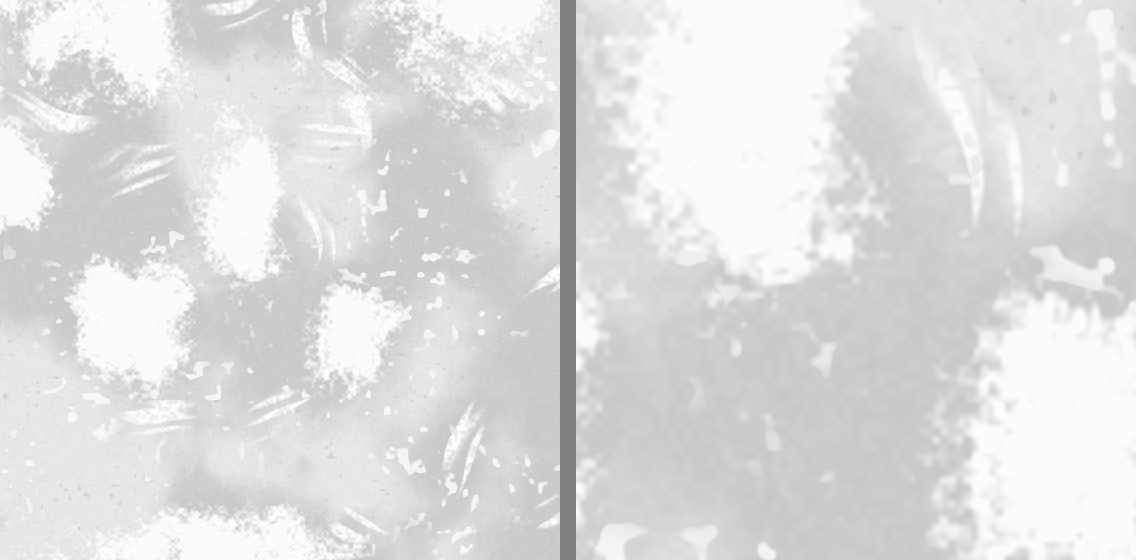
Left, the full canvas; right, a detail of the centre.
Reproduce this texture procedurally as a WebGL 1 fragment shader.

```glsl
precision highp float;
// Worn pale plaster: soft grey clouds, ragged white patches, brush streaks and fine grit.
uniform vec2 u_resolution;

#define CLOUD_SCALE 5.0
#define PATCH_SCALE 4.6
#define STREAK_CELLS 5.0
#define STREAK_SHARE 0.55
#define STREAK_FINENESS 95.0
#define FLECK_SCALE 58.0
#define GRIT_SCALE 210.0
#define GRIT_STRENGTH 0.024
#define BASE_GREY 0.795
#define CLOUD_GREY 0.905
#define WHITE 0.985

float hash(vec2 p) {
  vec3 q = fract(vec3(p.xyx) * 0.1031);
  q += dot(q, q.yzx + 33.33);
  return fract((q.x + q.y) * q.z);
}

float noise(vec2 p) {
  vec2 cell = floor(p);
  vec2 f = fract(p);
  f = f * f * (3.0 - 2.0 * f);
  float low = mix(hash(cell), hash(cell + vec2(1.0, 0.0)), f.x);
  float high = mix(hash(cell + vec2(0.0, 1.0)), hash(cell + 1.0), f.x);
  return mix(low, high, f.y);
}

// Layered noise with mean 0.5, each octave turned to hide the lattice.
float fbm(vec2 p) {
  float sum = 0.0;
  float weight = 0.5;
  for (int i = 0; i < 6; i++) {
    sum += weight * noise(p);
    p = mat2(1.6, 1.2, -1.2, 1.6) * p + 17.3;
    weight *= 0.5;
  }
  return sum / 0.984;
}

// Scattered oval dabs of slightly curved bristle marks, each with its own direction.
float brushStreaks(vec2 uv) {
  vec2 p = uv * STREAK_CELLS;
  vec2 home = floor(p);
  float marks = 0.0;
  for (int y = -1; y <= 1; y++) {
    for (int x = -1; x <= 1; x++) {
      vec2 cell = home + vec2(float(x), float(y)) + 40.0;
      vec2 jitter = vec2(hash(cell + 3.1), hash(cell + 8.7));
      vec2 d = p + 40.0 - cell - jitter;
      float angle = 6.2832 * hash(cell + 21.4);
      float c = cos(angle);
      float s = sin(angle);
      d = vec2(c * d.x + s * d.y, c * d.y - s * d.x);
      d.y += (hash(cell + 5.9) - 0.5) * d.x * d.x;
      float dab = 1.0 - smoothstep(0.1, 1.0, length(d / vec2(0.58, 0.36)));
      vec2 along = d / STREAK_CELLS * vec2(9.0, STREAK_FINENESS);
      float bristle = noise(along + 60.0 * jitter + 50.0);
      float present = step(hash(cell + 13.2), STREAK_SHARE);
      marks = max(marks, present * smoothstep(0.72, 1.0, bristle * 0.75 + dab * 0.5));
    }
  }
  return marks;
}

void main() {
  vec2 uv = gl_FragCoord.xy / u_resolution;
  vec2 warp = vec2(noise(uv * 9.0 + 4.0), noise(uv * 9.0 + 31.0)) - 0.5;
  vec2 p = uv + 0.05 * warp;
  float grit = noise(uv * GRIT_SCALE + 7.0);
  float crumbs = noise(uv * 120.0 + 71.0);

  // Soft clouds, pitted by small specks of the base grey.
  float cloud = smoothstep(0.40, 0.68, fbm(p * CLOUD_SCALE + 11.0));
  float pits = smoothstep(0.74, 0.86, 0.7 * crumbs + 0.3 * fbm(uv * 24.0 + 5.0));
  cloud *= 1.0 - 0.7 * pits;
  float tone = mix(BASE_GREY, CLOUD_GREY, cloud);

  // White patches whose rims break up into grains.
  float body = fbm(p * PATCH_SCALE + 63.0);
  float ragged = body + 0.09 * (crumbs - 0.5) + 0.07 * (grit - 0.5);
  float white = smoothstep(0.58, 0.70, ragged);

  // Dry brush marks, thinned by the grit.
  float streaks = brushStreaks(p) * (0.6 + 0.4 * smoothstep(0.2, 0.6, grit));
  white = max(white, streaks);

  // Sharp little chips gathered in loose drifts.
  float drift = smoothstep(0.42, 0.62, fbm(uv * 7.0 + 90.0));
  float chip = 0.75 * noise(p * FLECK_SCALE + 19.0) + 0.25 * crumbs;
  white = max(white, 0.85 * drift * smoothstep(0.70, 0.80, chip));

  tone = mix(tone, WHITE, white);
  tone += GRIT_STRENGTH * (grit - 0.5) * (1.0 - 0.6 * white);
  gl_FragColor = vec4(vec3(clamp(tone, 0.0, 1.0)), 1.0);
}
```
